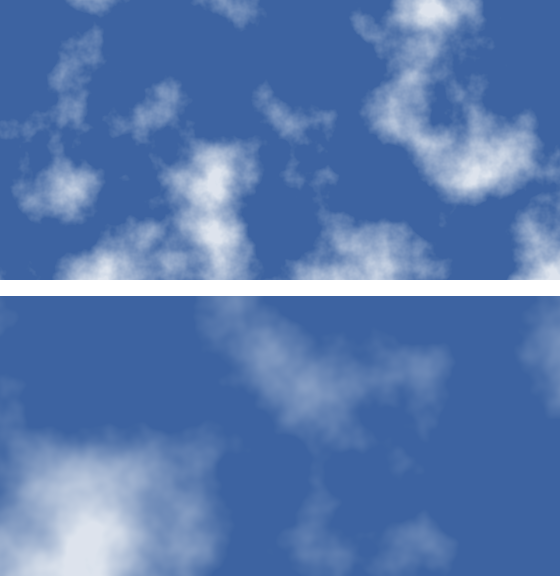
Top, the full canvas; bottom, a detail of the centre.
This texture is drawn by a WebGL 1 fragment shader. Its source:

```glsl
precision highp float;
// Soft white clouds scattered over a flat blue sky.
// Six octaves of gradient noise give a density; what rises above
// a threshold blends the sky linearly towards cloud white.

uniform vec2 u_resolution;

// Unit gradient with a pseudo-random direction for each lattice point
vec2 latticeGradient(vec2 cell) {
  vec3 p = fract(cell.xyx * vec3(0.1031, 0.1030, 0.0973));
  p += dot(p, p.yzx + 33.33);
  float angle = 6.28319 * fract((p.x + p.y) * p.z);
  return vec2(cos(angle), sin(angle));
}

float gradientNoise(vec2 p) {
  vec2 cell = floor(p);
  vec2 f = p - cell;
  vec2 fade = f * f * f * (f * (f * 6.0 - 15.0) + 10.0);
  vec2 right = vec2(1.0, 0.0);
  vec2 up = vec2(0.0, 1.0);
  float bottom = mix(dot(latticeGradient(cell), f),
                     dot(latticeGradient(cell + right), f - right), fade.x);
  float top = mix(dot(latticeGradient(cell + up), f - up),
                  dot(latticeGradient(cell + 1.0), f - 1.0), fade.x);
  return mix(bottom, top, fade.y);
}

// Fractal sum: each octave is doubled, shifted and halved in weight
float cloudDensity(vec2 p) {
  float density = 0.0;
  float weight = 1.0;
  for (int octave = 0; octave < 6; octave++) {
    density += weight * gradientNoise(p);
    p = 2.0 * p + vec2(17.3, 9.1);
    weight *= 0.5;
  }
  return density;
}

void main() {
  vec2 uv = gl_FragCoord.xy / u_resolution.y;
  float density = cloudDensity(uv * 2.5 + vec2(41.7, 23.4));
  float cover = clamp((density - 0.014) * 1.42, 0.0, 0.88);

  vec3 sky = vec3(0.24, 0.39, 0.63);
  vec3 cloudWhite = vec3(0.95, 0.96, 0.97);
  gl_FragColor = vec4(mix(sky, cloudWhite, cover), 1.0);
}
```
